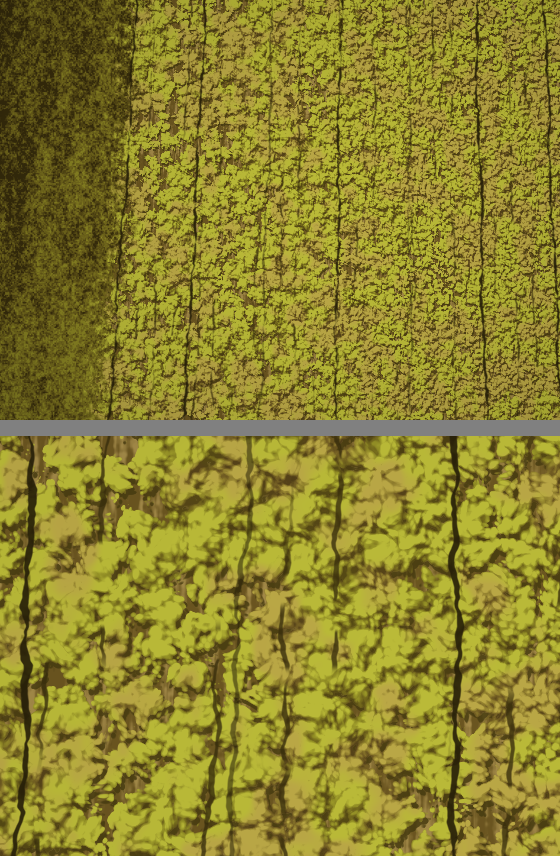
Top, the full canvas; bottom, a detail of the centre.
Write a WebGL 2 fragment shader that draws this texture.

```glsl
#version 300 es
precision highp float;
// Weathered wooden board covered in clumpy moss and split by long upright cracks.

uniform vec2 u_resolution;
out vec4 fragColor;

const vec3 DARK = vec3(0.21, 0.17, 0.045);
const vec3 UMBER = vec3(0.32, 0.275, 0.075);
const vec3 OLIVE = vec3(0.43, 0.39, 0.105);
const vec3 MOSS = vec3(0.55, 0.535, 0.14);
const vec3 MOSS_LIT = vec3(0.70, 0.70, 0.21);
const vec3 WOOD = vec3(0.40, 0.32, 0.12);
const vec3 WOOD_PALE = vec3(0.61, 0.515, 0.27);

vec2 hash2(vec2 p) {
    vec3 q = fract(p.xyx * vec3(0.1031, 0.1030, 0.0973));
    q += dot(q, q.yzx + 33.33);
    return fract((q.xx + q.yz) * q.zy);
}

float noise(vec2 p) {
    vec2 i = floor(p), f = fract(p);
    f = f * f * (3.0 - 2.0 * f);
    float low = mix(hash2(i).x, hash2(i + vec2(1, 0)).x, f.x);
    float high = mix(hash2(i + vec2(0, 1)).x, hash2(i + vec2(1, 1)).x, f.x);
    return mix(low, high, f.y);
}

float layeredNoise(vec2 p) {
    return 0.55 * noise(p) + 0.3 * noise(p * 2.1 + 17.0) + 0.15 * noise(p * 4.3 + 41.0);
}

// Distance to the nearest scattered cell centre.
float cellular(vec2 p) {
    vec2 i = floor(p), f = fract(p);
    float nearest = 4.0;
    for (int y = -1; y <= 1; y++) {
        for (int x = -1; x <= 1; x++) {
            vec2 cell = vec2(x, y);
            vec2 d = cell + hash2(i + cell) - f;
            nearest = min(nearest, dot(d, d));
        }
    }
    return sqrt(nearest);
}

// Rounded clumps made of lobes made of grains; fineness shrinks the clumps.
float mossHeight(vec2 p, float fineness) {
    vec2 q = p + 0.009 * (vec2(noise(p * 60.0), noise(p * 60.0 + 31.0)) - 0.5);
    float clumps = mix(0.48, 0.26, fineness) * cellular(q * 36.0);
    float lobes = mix(0.32, 0.44, fineness) * cellular(q * 84.0 + 9.0);
    float grains = mix(0.20, 0.30, fineness) * cellular(q * 190.0 + 23.0);
    return 1.0 - clumps - lobes - grains;
}

// Coverage of a ragged upright line whose width varies and may vanish.
float crack(vec2 p, float centre, float halfWidth, float seed, float pixel) {
    float sway = 0.003 * sin(p.y * 13.0 + seed * 2.7) + 0.0015 * sin(p.y * 37.0 + seed * 5.1);
    sway += 0.008 * (layeredNoise(vec2(p.y * 60.0, seed * 7.0)) - 0.5);
    float width = halfWidth * (1.7 * layeredNoise(vec2(p.y * 45.0, seed * 3.0 + 50.0)) + 0.15);
    float line = 1.0 - smoothstep(width - pixel, width + pixel, abs(p.x - centre - sway));
    return line * smoothstep(0.0, pixel, width);
}

float longCracks(vec2 p, float pixel) {
    float sum = 0.0;
    for (int i = 0; i < 7; i++) {
        float n = float(i);
        float faint = i == 2 || i == 4 ? 0.6 : 1.0;
        float halfWidth = 0.002 + 0.001 * hash2(vec2(n, 5.0)).x;
        sum = max(sum, faint * crack(p, 0.295 + 0.17 * n, halfWidth * faint, n, pixel));
    }
    return sum;
}

// Short splits, one broken line in each narrow column.
float shortCracks(vec2 p, float spacing, float pixel) {
    float id = floor(p.x / spacing);
    float centre = (id + 0.35 + 0.3 * hash2(vec2(id, 8.0)).x) * spacing;
    float present = smoothstep(0.5, 0.58, noise(vec2(id * 7.3, p.y * 5.0 + id)));
    present *= smoothstep(0.3, 0.45, noise(vec2(id * 3.7, p.y * 42.0)));
    return present * crack(p, centre, 0.0016, id + 20.0, pixel);
}

vec3 mossColor(float tone, float dryness) {
    vec3 color = mix(UMBER, OLIVE, smoothstep(-0.25, 0.08, tone));
    color = mix(color, MOSS, smoothstep(0.05, 0.4, tone));
    color = mix(color, MOSS_LIT, smoothstep(0.35, 0.9, tone));
    return mix(color, color * vec3(1.0, 0.9, 1.25), dryness);
}

void main() {
    vec2 p = gl_FragCoord.xy / u_resolution.y;
    float pixel = 1.0 / u_resolution.y;
    float lean = mix(0.1, -0.045, p.x * 0.75);
    vec2 board = vec2(p.x - lean * (p.y - 0.5), p.y);

    // Moss cover with patches worn away along the grain
    float fineness = smoothstep(0.65, 1.0, p.x);
    float height = mossHeight(p, fineness);
    float above = mossHeight(p + vec2(-0.0025, 0.0045), fineness);
    float speck = noise(p * 290.0) - 0.5;
    float wear = 0.45 * (layeredNoise(board * vec2(17.0, 8.0)) - 0.5);
    wear -= 0.04 * (1.0 - smoothstep(0.3, 0.6, board.x));
    float level = height + wear + 0.05 * speck;
    float cover = smoothstep(0.38, 0.44, level);
    float shadow = smoothstep(0.38, 0.46, above + wear) * (1.0 - cover);

    // Bare wood
    float grain = layeredNoise(board * vec2(170.0, 20.0)) + 0.2 * speck;
    vec3 wood = mix(WOOD, WOOD_PALE, smoothstep(0.4, 0.8, grain));
    wood = mix(wood, mix(UMBER, DARK, 0.5), 0.85 * shadow);

    float dryness = smoothstep(0.42, 0.65, layeredNoise(p * 24.0 + 70.0));
    float slope = clamp(1.8 * (height - above), -0.35, 0.35);
    float tone = smoothstep(0.34, 0.74, height) + slope + 0.55 * speck;
    vec3 color = mix(wood, mossColor(tone, dryness), cover);

    // Thin grainy film on the stained left side
    float stain = layeredNoise(board * vec2(22.0, 5.0) + 12.0);
    float dust = layeredNoise(p * vec2(120.0, 90.0)) - 0.5;
    float film = 0.6 * stain + 0.75 * dust + 0.5 * speck + 0.5 * (height - 0.45);
    film += 0.9 * board.x - 0.2 * (p.y - 0.5);
    vec3 strip = mix(DARK, UMBER, smoothstep(0.12, 0.38, film));
    strip = mix(strip, OLIVE, smoothstep(0.36, 0.6, film));
    strip = mix(strip, MOSS, 0.75 * smoothstep(0.6, 0.9, film));
    float edge = board.x + 0.08 * (stain - 0.5) + 0.12 * dust;
    color = mix(strip, color, smoothstep(0.25, 0.31, edge));

    // Cracks and uneven light
    float onBoard = smoothstep(0.25, 0.29, board.x);
    color = mix(color, DARK, 0.8 * shortCracks(board, 0.046, pixel) * mix(0.2, 1.0, onBoard));
    color = mix(color, DARK * 0.7, 0.92 * longCracks(board, pixel));
    vec2 offset = (p - vec2(0.78, 0.48)) * vec2(0.75, 0.85);
    color *= 1.04 - 0.4 * dot(offset, offset);
    fragColor = vec4(color, 1.0);
}
```
